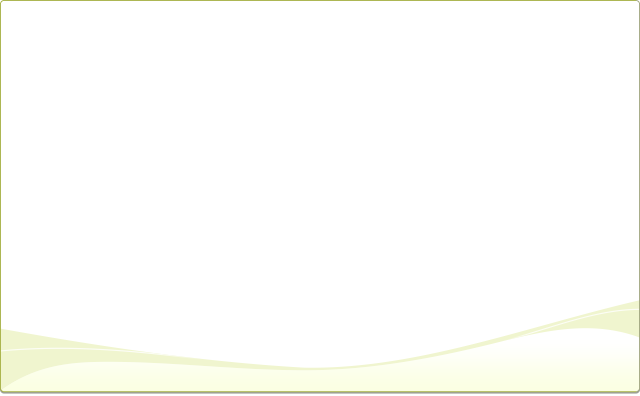
A WebGL 2 fragment shader for this background:

```glsl
#version 300 es
precision highp float;
// Draws a white rounded card with pale green waves sweeping along its foot.

uniform vec2 u_resolution;
out vec4 fragColor;

// Lengths are in design units: the canvas is WIDTH units wide.
const float WIDTH = 768.0;
const float CARD_BOTTOM = 4.6;
const float CORNER_RADIUS = 5.0;
const float BORDER_WIDTH = 1.1;
const float SHADOW_DROP = 1.7;
const float STREAK_WIDTH = 1.4;
const float GLOW_TOP = 72.0;

const vec3 WHITE = vec3(1.0);
const vec3 WAVE_GREEN = vec3(0.941, 0.961, 0.812);
const vec3 GLOW_GREEN = vec3(0.984, 1.0, 0.89);
const vec3 BORDER_OLIVE = vec3(0.65, 0.69, 0.27);
const vec3 SHADOW_GRAY = vec3(0.62, 0.63, 0.60);

// Cubic Bezier height over the span from x0 to x1.
float bezierHeight(float x, float x0, float x1, vec4 h) {
    float t = clamp((x - x0) / (x1 - x0), 0.0, 1.0);
    float s = 1.0 - t;
    return dot(h, vec4(s * s * s, 3.0 * s * s * t, 3.0 * s * t * t, t * t * t));
}

float waveTop(float x) {
    return x < 365.0 ? bezierHeight(x, 0.0, 365.0, vec4(81, 59, 41, 34))
                     : bezierHeight(x, 365.0, WIDTH, vec4(34, 31.5, 84, 115));
}

float waveBottom(float x) {
    if (x < 130.0) return bezierHeight(x, 0.0, 130.0, vec4(6, 38, 41, 41));
    if (x < 350.0) return bezierHeight(x, 130.0, 350.0, vec4(41, 41, 32, 31));
    if (x < 600.0) return bezierHeight(x, 350.0, 600.0, vec4(31, 29, 44, 65));
    return bezierHeight(x, 600.0, WIDTH, vec4(65, 79, 91, 70));
}

float streakHeight(float x) {
    return x < 425.0 ? bezierHeight(x, 0.0, 250.0, vec4(54, 62, 54, 43))
                     : bezierHeight(x, 600.0, WIDTH, vec4(65, 79, 104, 104));
}

float roundedBox(vec2 p, vec2 center, vec2 halfSize, float radius) {
    vec2 q = abs(p - center) - halfSize + radius;
    return length(max(q, 0.0)) + min(max(q.x, q.y), 0.0) - radius;
}

// Antialiased coverage of the side where the signed distance is negative.
float coverage(float dist, float pixel) {
    return clamp(0.5 - dist / pixel, 0.0, 1.0);
}

void main() {
    float pixel = WIDTH / u_resolution.x;
    vec2 p = gl_FragCoord.xy * pixel;
    vec2 canvas = u_resolution * pixel;

    // Glow beneath the waves
    float bottom = waveBottom(p.x);
    float below = coverage(p.y - bottom, pixel);
    float glow = 1.0 - smoothstep(CARD_BOTTOM, GLOW_TOP, p.y);
    vec3 color = mix(WHITE, GLOW_GREEN, glow * below);

    // Green band between the two wave edges
    float band = coverage(p.y - waveTop(p.x), pixel) * (1.0 - below);
    color = mix(color, WAVE_GREEN, band);

    // White streaks that fade out toward the middle
    float streak = coverage(abs(p.y - streakHeight(p.x)) - 0.5 * STREAK_WIDTH, pixel);
    float fade = 1.0 - smoothstep(190.0, 250.0, p.x) + smoothstep(600.0, 640.0, p.x);
    color = mix(color, WHITE, 0.8 * streak * fade * band);

    // Card border, grayer on the right and at the foot
    vec2 center = vec2(0.5 * canvas.x, 0.5 * (canvas.y + CARD_BOTTOM));
    vec2 halfSize = vec2(0.5 * canvas.x, 0.5 * (canvas.y - CARD_BOTTOM));
    float card = roundedBox(p, center, halfSize, CORNER_RADIUS);
    float shadow = roundedBox(p + vec2(0.0, SHADOW_DROP), center, halfSize, CORNER_RADIUS);
    float shade = step(canvas.x - CORNER_RADIUS, p.x);
    vec3 border = mix(BORDER_OLIVE, SHADOW_GRAY, 0.7 * shade);
    color = mix(color, border, coverage(-card - BORDER_WIDTH, pixel));

    // Page and shadow outside the card
    vec3 page = mix(WHITE, SHADOW_GRAY, coverage(shadow, pixel));
    color = mix(page, color, coverage(card, pixel));
    fragColor = vec4(color, 1.0);
}
```
